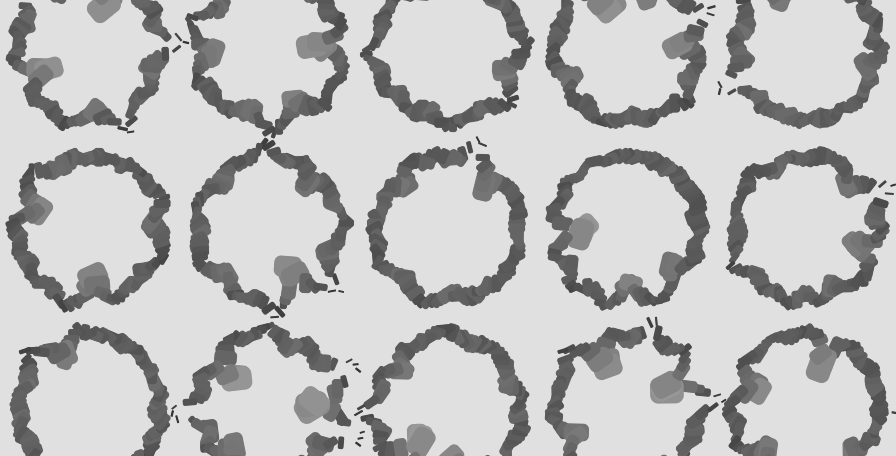
Give the GLSL for this pattern, as a Shadertoy shader.

```glsl
// Grid of rough rings built from short overlapping gray brush strokes.
#define COLUMNS 5.0
#define RING_RADIUS 0.40
#define STROKES 96.0
#define REACH 9
#define WANDER 0.075
#define BURST 0.22
#define HALF_WIDTH 0.028
#define HALF_LENGTH 0.048
#define TURN 3.6
#define INK 0.365
#define PAPER 0.88

const float TAU = 6.2831853;

float hash(vec2 cell, float index, float salt) {
    vec3 q = fract(vec3(cell + 17.0, index + 31.0 * salt) * vec3(0.1031, 0.1130, 0.0973));
    q += dot(q, q.yzx + 33.33);
    return fract((q.x + q.y) * q.z);
}

// Periodic 1D gradient noise, about -1 to 1; t counts lattice steps round the ring.
float ringNoise(vec2 cell, float t, float period, float salt) {
    float i = floor(t), f = t - i;
    float g0 = 2.0 * hash(cell, mod(i, period), salt) - 1.0;
    float g1 = 2.0 * hash(cell, mod(i + 1.0, period), salt) - 1.0;
    float u = f * f * f * (f * (6.0 * f - 15.0) + 10.0);
    return 2.0 * mix(g0 * f, g1 * (f - 1.0), u);
}

float roundedBox(vec2 p, vec2 halfSize, float corner) {
    vec2 q = abs(p) - halfSize + corner;
    return length(max(q, 0.0)) + min(max(q.x, q.y), 0.0) - corner;
}

// Paints one stroke over the current gray; p is relative to the ring centre.
float paintStroke(float gray, vec2 p, vec2 cell, float index, float pixel) {
    float id = mod(index, STROKES);
    float turn = id / STROKES;

    // Radius wanders gently, with rare strong bursts in or out.
    float n = ringNoise(cell, turn * 16.0 + 0.35, 16.0, 1.0);
    float radius = RING_RADIUS + WANDER * n + BURST * n * n * n;
    radius += 0.016 * (hash(cell, id, 2.0) - 0.5);
    radius = clamp(radius, 0.24, 0.54);

    // Inner strokes are broad and pale, outer ones thin and dark.
    float inward = RING_RADIUS - radius;
    vec2 halfSize = vec2(HALF_LENGTH + 0.22 * inward,
                         max(HALF_WIDTH + 0.22 * inward, 0.006));
    halfSize *= 0.85 + 0.3 * hash(cell, id, 3.0);
    float tone = INK + 1.25 * inward + 0.07 * (hash(cell, id, 4.0) - 0.5);

    // Stroke direction drifts along the ring.
    float tilt = 0.6 + TURN * ringNoise(cell, turn * 12.0, 12.0, 5.0)
               + 0.3 * (hash(cell, id, 6.0) - 0.5);
    float place = turn * TAU;
    vec2 q = p - radius * vec2(cos(place), sin(place));
    float c = cos(tilt), s = sin(tilt);
    q = vec2(c * q.x + s * q.y, c * q.y - s * q.x);

    float d = roundedBox(q, halfSize, 0.65 * halfSize.y);
    return mix(gray, max(tone, 0.2), smoothstep(0.6, -0.6, d / pixel));
}

void mainImage(out vec4 fragColor, in vec2 fragCoord) {
    vec2 p = (fragCoord - 0.5 * iResolution.xy) / iResolution.x * COLUMNS;
    float pixel = COLUMNS / iResolution.x;
    vec2 home = floor(p + 0.5);
    float gray = PAPER;

    // Neighbouring rings may spill into this cell.
    for (int y = -1; y <= 1; y++)
    for (int x = -1; x <= 1; x++) {
        vec2 cell = home + vec2(x, y);
        vec2 local = p - cell;
        float dist = length(local);
        if (dist < 0.13 || dist > 0.63) continue;

        // Only strokes near this angle can cover the point.
        float nearest = floor(atan(local.y, local.x) / TAU * STROKES + 0.5);
        for (int k = -REACH; k <= REACH; k++)
            gray = paintStroke(gray, local, cell, nearest + float(k), pixel);
    }
    fragColor = vec4(vec3(gray), 1.0);
}
```
